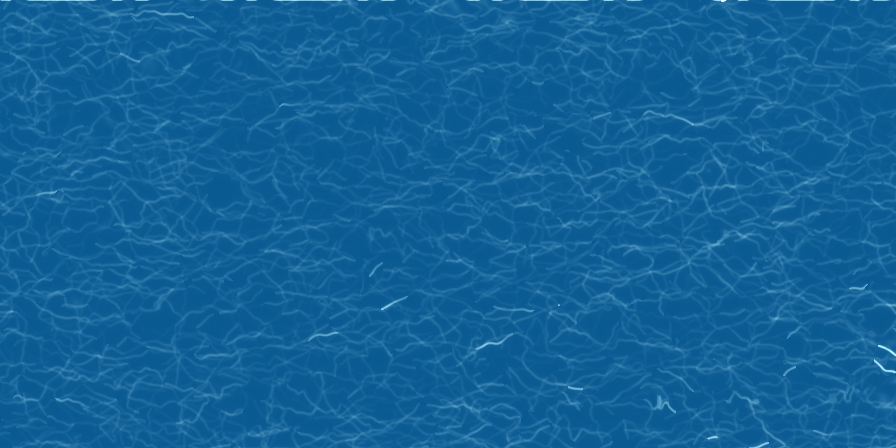
A Shadertoy shader for this texture:

```glsl
// Deep blue water crossed by thin, crinkled foam threads and a few soft puffs.
// Threads are borders of stretched cellular noise, bent by layered sines;
// each border draws its own strength, so most stay faint and a few flash white.

const vec3 WATER = vec3(0.040, 0.352, 0.573);
const vec3 FOAM_GAIN = vec3(1.0, 0.90, 0.68);
const int THREAD_LAYERS = 5;

vec2 hash2(vec2 cell) {
    vec3 q = fract(cell.xyx * vec3(0.1031, 0.1030, 0.0973));
    q += dot(q, q.yzx + 33.33);
    return fract((q.xx + q.yz) * q.zy);
}

// Layered sines, each octave turned and finer than the last
vec2 crinkle(vec2 p, float phase) {
    mat2 turn = mat2(0.80, 0.60, -0.60, 0.80);
    vec2 axis = p;
    vec2 offset = vec2(0.0);
    float freq = 13.0;
    for (int i = 0; i < 5; i++) {
        axis = turn * axis;
        offset += sin(axis.yx * freq + phase + offset.yx * freq) * 0.31 / freq;
        freq *= 1.87;
        phase += 2.1;
    }
    return p + offset;
}

// Slow variation in 0..1
float drift(vec2 p, float phase) {
    float s = sin(p.x * 2.3 + 1.7 * sin(p.y * 1.9 + phase) + phase);
    s += sin(p.y * 3.1 + 1.4 * sin(p.x * 2.7 - phase) + phase * 1.7);
    return 0.5 + 0.25 * s;
}

// Nearest cell border: x distance, y random id, zw unit normal
vec4 cellBorder(vec2 p, vec2 scale, float seed) {
    vec2 g = p * scale;
    vec2 base = floor(g);
    vec2 home = base;
    vec2 toHome = vec2(0.0);
    float best = 1e3;
    for (int y = -1; y <= 1; y++)
    for (int x = -1; x <= 1; x++) {
        vec2 cell = base + vec2(x, y);
        vec2 r = cell + hash2(cell + seed) - g;
        if (dot(r, r) < best) {
            best = dot(r, r);
            home = cell;
            toHome = r;
        }
    }
    vec4 border = vec4(1e3, 0.0, 0.0, 1.0);
    for (int y = -2; y <= 2; y++)
    for (int x = -2; x <= 2; x++) {
        vec2 cell = home + vec2(x, y);
        vec2 r = cell + hash2(cell + seed) - g;
        vec2 gap = r - toHome;
        if (dot(gap, gap) < 1e-5) continue;
        vec2 slope = normalize(gap) * scale;
        float d = dot(0.5 * (r + toHome), normalize(gap)) / length(slope);
        if (d < border.x) {
            float id = hash2(home + cell + seed * 3.0).x;
            border = vec4(d, id, normalize(slope));
        }
    }
    return border;
}

// One net of threads: fine core, faint halo, rare bright crests
float threads(vec2 p, vec2 scale, float seed) {
    vec2 bent = crinkle(p, seed);
    vec2 bentX = dFdx(bent) * iResolution.y;
    vec2 bentY = dFdy(bent) * iResolution.y;
    vec4 b = cellBorder(bent, scale, seed);

    // Undo the stretch of the bend so that threads keep an even width
    float stretch = length(vec2(dot(bentX, b.zw), dot(bentY, b.zw)));
    float d = b.x / max(stretch, 0.4);
    float core = 1.0 - smoothstep(0.0004, 0.0052, d);
    float halo = exp(-d / 0.007);

    float level = mix(0.5, 1.0, b.w * b.w);
    float area = mix(0.55, 1.05, drift(p * 1.6, seed));
    float fade = 0.75 + 0.25 * sin(p.x * 31.0 + 4.0 * sin(p.y * 23.0 + seed));
    float faint = smoothstep(0.2, 1.0, b.y) * level * area * fade;
    float crest = smoothstep(0.955, 0.99, b.y) * smoothstep(0.75, 0.97, abs(b.w));
    crest *= smoothstep(0.4, 0.8, drift(p * 2.6, seed + 4.0) + 0.25 - 0.35 * p.y);
    float sharp = 1.0 - smoothstep(0.0003, 0.0042, d);
    return faint * (0.125 * core + 0.03 * halo) + crest * fade * (0.62 * sharp + 0.03 * halo);
}

// Scattered smudges of thin foam
float puffs(vec2 p, float density, float seed) {
    vec2 g = crinkle(p, seed) * density;
    float sum = 0.0;
    for (int y = -1; y <= 1; y++)
    for (int x = -1; x <= 1; x++) {
        vec2 cell = floor(g) + vec2(x, y);
        vec2 pick = hash2(cell + seed + 51.0);
        vec2 r = cell + hash2(cell + seed) - g;
        r.x += r.y * (pick.y - 0.5) * 2.0;
        float size = mix(0.10, 0.22, pick.y);
        sum += step(0.86, pick.x) * exp(-dot(r, r) / (size * size));
    }
    return sum;
}

void mainImage(out vec4 fragColor, in vec2 fragCoord) {
    vec2 p = fragCoord / iResolution.y;
    float foam = 0.0;
    for (int i = 0; i < THREAD_LAYERS; i++) {
        float k = float(i);
        foam += threads(p + k * 0.37, vec2(7.5, 13.0) * (1.0 + 0.2 * k), 7.0 + 13.0 * k);
    }
    foam += 0.09 * puffs(p, 14.0, 29.0) * smoothstep(0.2, 0.8, drift(p, 2.0));

    // Broken bright rim along the top
    float rim = smoothstep(0.9965, 0.9985, p.y);
    foam += 0.45 * rim * smoothstep(-0.2, 0.6, sin(p.x * 57.0 + 3.0 * sin(p.x * 23.0)));

    fragColor = vec4(min(WATER + foam * FOAM_GAIN, 1.0), 1.0);
}
```
